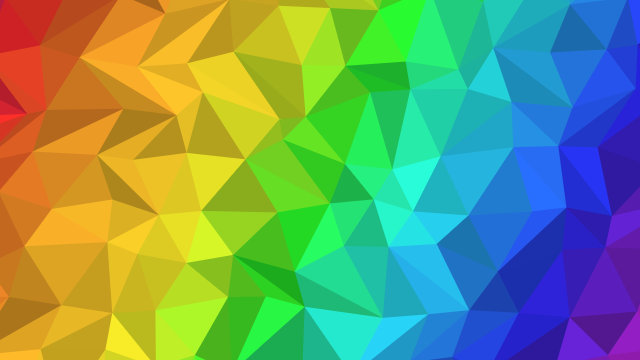
Reproduce this background procedurally as a WebGL 1 fragment shader.

```glsl
precision highp float;

uniform vec2 u_resolution;

#define CELL_SIZE 0.142
#define JITTER 0.32
#define ROW_STAGGER 0.22
#define HUE_SLANT 0.48
#define HUE_SCALE 0.472
#define HUE_RANGE 0.78
#define HUE_START -0.03
#define WARM_STRETCH 0.11
#define SATURATION 0.84
#define DARKEST 0.66
#define BRIGHTEST 1.0

float hash(vec2 p) {
  return fract(sin(dot(p, vec2(127.1, 311.7))) * 4375.85);
}

float cross2(vec2 a, vec2 b) {
  return a.x * b.y - a.y * b.x;
}

// Twice the signed area, positive when counter-clockwise
float area(vec2 a, vec2 b, vec2 c) {
  return cross2(b - a, c - a);
}

// Mesh vertex: staggered grid node with a random offset
vec2 meshVertex(vec2 node) {
  vec2 offset = vec2(hash(node), hash(node + 57.3)) * 2.0 - 1.0;
  float stagger = (mod(node.y, 2.0) * 2.0 - 1.0) * ROW_STAGGER;
  return node + offset * JITTER + vec2(stagger, 0.0);
}

vec3 hsv(float hue, float saturation, float value) {
  vec3 wheel = abs(fract(hue + vec3(0.0, 2.0, 1.0) / 3.0) * 6.0 - 3.0) - 1.0;
  return value * mix(vec3(1.0), clamp(wheel, 0.0, 1.0), saturation);
}

// Slanted rainbow, with the yellow to green part stretched
vec3 facetColor(vec2 center, float shade) {
  float s = (center.x + HUE_SLANT * (1.0 - center.y)) * HUE_SCALE;
  float bump = (s - 0.4) / 0.17;
  float hue = HUE_START + HUE_RANGE * s - WARM_STRETCH * exp(-bump * bump);
  float value = mix(DARKEST, BRIGHTEST, shade);
  return hsv(hue, SATURATION, value * (1.0 - 0.15 * smoothstep(0.85, 1.0, s)));
}

// Signed distance to the line a-b, positive on its left
float edgeDistance(vec2 p, vec2 a, vec2 b) {
  return cross2(normalize(b - a), p - a);
}

// Colour weighted by coverage, with the coverage in alpha
vec4 facet(vec2 p, vec2 a, vec2 b, vec2 c, float shade, float pixel) {
  float inside = min(edgeDistance(p, a, b),
                     min(edgeDistance(p, b, c), edgeDistance(p, c, a)));
  float coverage = clamp(0.5 + inside / pixel, 0.0, 1.0);
  vec2 center = (a + b + c) / 3.0 * CELL_SIZE;
  return vec4(facetColor(center, shade), 1.0) * coverage;
}

void main() {
  vec2 p = gl_FragCoord.xy / u_resolution.y / CELL_SIZE;
  float pixel = 1.0 / (u_resolution.y * CELL_SIZE);
  vec2 home = floor(p);
  vec4 sum = vec4(0.0);

  for (int j = -1; j <= 1; j++) {
    for (int i = -1; i <= 1; i++) {
      vec2 cell = home + vec2(float(i), float(j));
      vec2 a = meshVertex(cell);
      vec2 b = meshVertex(cell + vec2(1.0, 0.0));
      vec2 c = meshVertex(cell + vec2(1.0, 1.0));
      vec2 d = meshVertex(cell + vec2(0.0, 1.0));
      float shade1 = hash(cell + 13.7);
      float shade2 = hash(cell + 91.9);

      // Split the quad along the diagonal with the more even halves
      float splitAC = min(area(a, b, c), area(a, c, d));
      float splitBD = min(area(a, b, d), area(b, c, d));
      if (splitAC > splitBD) {
        sum += facet(p, a, b, c, shade1, pixel);
        sum += facet(p, a, c, d, shade2, pixel);
      } else {
        sum += facet(p, a, b, d, shade1, pixel);
        sum += facet(p, b, c, d, shade2, pixel);
      }
    }
  }
  gl_FragColor = vec4(sum.rgb / max(sum.a, 0.001), 1.0);
}
```
